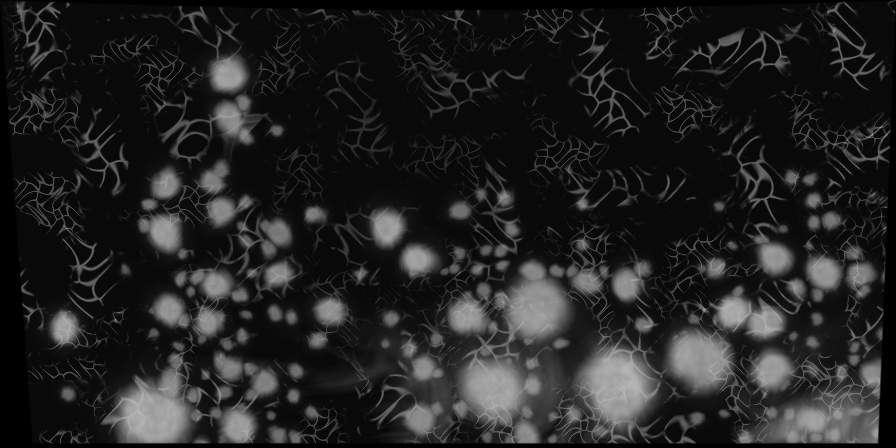
Give the GLSL for this texture, as a Shadertoy shader.

```glsl
vec2 hash2(vec2 p) {
    return fract(sin(vec2(dot(p, vec2(127.1, 311.7)), dot(p, vec2(269.5, 183.3)))) * 43758.5);
}

// Folded sine layers, roughly -0.8 to 0.8
float wisps(vec2 p) {
    float sum = 0.0, amp = 0.5;
    for (int i = 0; i < 6; i++) {
        p = mat2(0.8, 0.6, -0.6, 0.8) * p * 1.7 + 1.3;
        p += 0.7 * sin(p.yx * 1.1);
        sum += amp * sin(p.x) * sin(p.y);
        amp *= 0.6;
    }
    return sum;
}

// Cellular distances to the nearest and second nearest seed
vec2 cells(vec2 p) {
    vec2 near = vec2(9.0);
    for (int y = -1; y <= 1; y++)
    for (int x = -1; x <= 1; x++) {
        vec2 id = floor(p) + vec2(x, y);
        float d = length(id + hash2(id) - p);
        near = d < near.x ? vec2(d, near.x) : vec2(near.x, min(near.y, d));
    }
    return near;
}

// Chance of a cloud: low clusters and a thin column rising at the left
float stormChance(vec2 p) {
    float cluster = 0.5 + 0.5 * cos(9.24 * (p.x - 0.45));
    float column = exp(-pow((p.x - 0.52) * 10.0, 2.0)) * smoothstep(0.95, 0.8, p.y);
    return smoothstep(0.68, 0.4, p.y) * (0.08 + 0.6 * cluster) + 0.35 * column;
}

// Scattered round clouds with a bright core and a faint halo
float puffs(vec2 p, float freq, float softness) {
    vec2 q = p * freq;
    float light = 0.0;
    for (int y = -1; y <= 1; y++)
    for (int x = -1; x <= 1; x++) {
        vec2 id = floor(q) + vec2(x, y);
        vec2 center = id + 0.2 + 0.6 * hash2(id + freq);
        vec2 rnd = hash2(id + 7.3 * freq);
        float d = length(q - center) / mix(0.24, 0.46, rnd.y);
        float puff = smoothstep(1.15, 1.0 - softness, d) * (0.7 + 0.3 * rnd.y);
        puff = max(puff, 0.3 * exp(-1.3 * d * d));
        light = max(light, puff * step(rnd.x, stormChance(center / freq)));
    }
    return light;
}

// Broken bright threads along cell borders
float threads(vec2 p, float freq) {
    vec2 f = cells(p * freq + 0.5 * sin(p.yx * freq * 1.9));
    return smoothstep(0.2, 0.02, f.y - f.x) * smoothstep(0.08, 0.5, wisps(p * 9.0 + freq));
}

void mainImage(out vec4 fragColor, in vec2 fragCoord) {
    vec2 p = fragCoord / iResolution.y;
    float width = iResolution.x / iResolution.y;

    // Lumpy cloud tops at three sizes
    float lump = wisps(p * 11.0);
    vec2 bent = p + 0.014 * vec2(lump, wisps(p * 11.0 + 5.0));
    float cloud = max(puffs(bent, 4.0, 0.55), puffs(bent, 9.0, 0.6) * 0.9);
    cloud = max(cloud, puffs(bent, 19.0, 0.7) * 0.65);
    cloud *= 0.94 + 0.1 * lump - 0.08 * cells(p * 50.0).x;

    // Thin veil along the bottom
    float veil = smoothstep(0.36, 0.03, p.y) * smoothstep(0.3, 0.7, p.x);
    veil *= clamp(0.25 + 1.1 * wisps(p * vec2(3.0, 3.8) + 2.0), 0.0, 1.0);
    veil *= 0.85 + 0.4 * lump;

    // Fine threads, sparser in the dark middle
    float gap = exp(-7.0 * dot(p - vec2(0.85, 0.62), p - vec2(0.85, 0.62)));
    float fine = (threads(p, 21.0) + 0.8 * threads(p, 38.0)) * (1.0 - 0.6 * gap);

    float light = 1.0 - (1.0 - cloud) * (1.0 - 0.75 * veil) * (1.0 - clamp(0.5 * fine, 0.0, 0.7));
    float grey = 0.035 + 0.72 * light;

    // Black slanted margin
    float inset = min(p.x - 0.073 * (1.0 - p.y), width - 0.04 * (1.0 - p.y) - p.x);
    inset = min(inset, min(p.y - 0.01, 1.0 - 0.022 * sin(3.14159 * p.x / width) - p.y));
    grey *= smoothstep(-0.002, 0.003, inset);

    fragColor = vec4(vec3(grey), 1.0);
}
```
